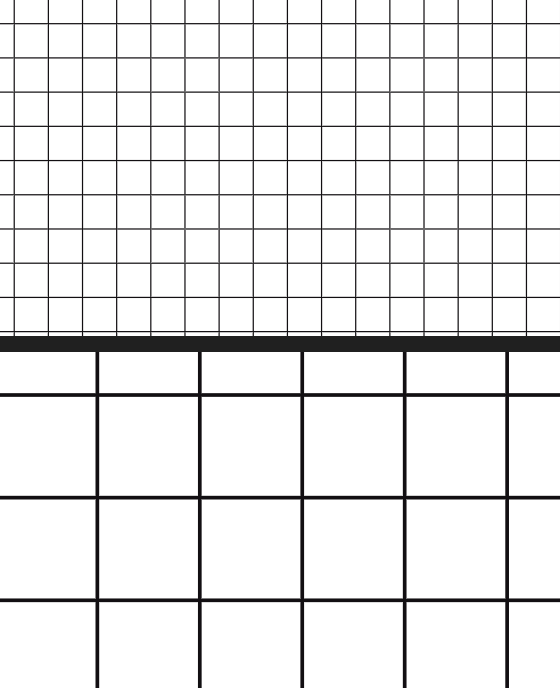
Top, the full canvas; bottom, a detail of the centre.
A Shadertoy shader for this pattern:

```glsl
// Distance to the nearest vertical (x) and horizontal (y) grid line
vec2 gridDistance(vec2 p, vec2 origin, vec2 pitch) {
    vec2 cell = (p - origin) / pitch;
    return abs(fract(cell + 0.5) - 0.5) * pitch;
}

void mainImage(out vec4 fragColor, in vec2 fragCoord) {
    // Canvas width is one unit
    float pixel = 1.0 / iResolution.x;
    vec2 p = fragCoord * pixel;

    // Nearly square cells, cropped by the canvas edges
    vec2 d = gridDistance(p, vec2(0.0254, 0.0078), vec2(0.06098, 0.0611));

    // Share of the pixel covered by each line
    vec2 coverage = clamp(0.5 + (0.0011 - d) / pixel, 0.0, 1.0);
    float line = max(coverage.x, coverage.y);

    vec3 paper = vec3(1.0);
    vec3 ink = vec3(0.07, 0.06, 0.07);
    fragColor = vec4(mix(paper, ink, line), 1.0);
}
```
